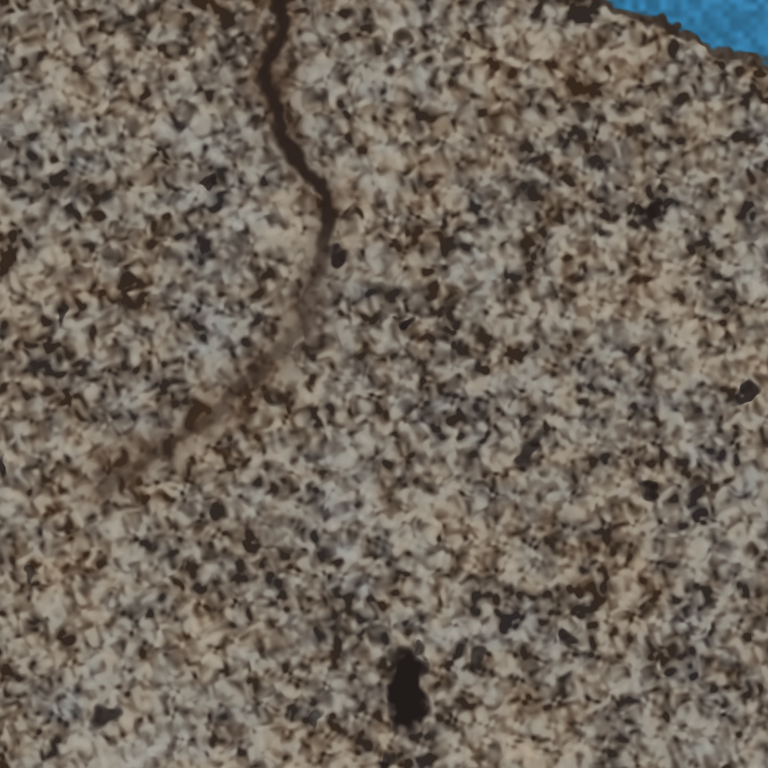
Write a Shadertoy shader that draws this texture.

```glsl
// Thin section of fine speckled stone: layered value noise is mapped to a
// mineral palette, then cut by a brown-stained crack, scattered dark pits
// and a blue resin corner with a ragged dark rim.

#define GRAIN_FREQ 78.0
#define GRAIN_CONTRAST 1.0
#define GRAIN_BIAS 0.53
#define CRACK_WIDTH 0.015
#define STAIN_WIDTH 0.030
#define PIT_COUNT 17
#define PIT_SIZE 0.020
#define RIM_WIDTH 0.011

const vec3 DARK   = vec3(0.20, 0.16, 0.135);
const vec3 BROWN  = vec3(0.32, 0.28, 0.24);
const vec3 TAUPE  = vec3(0.41, 0.36, 0.32);
const vec3 BEIGE  = vec3(0.49, 0.45, 0.40);
const vec3 PALE   = vec3(0.59, 0.56, 0.51);
const vec3 PIT    = vec3(0.13, 0.105, 0.10);
const vec3 STAIN  = vec3(0.29, 0.20, 0.14);
const vec3 RESIN  = vec3(0.20, 0.46, 0.62);

float hash(vec2 p) {
    return fract(sin(dot(p, vec2(127.1, 311.7))) * 43758.5453);
}

float noise(vec2 p) {
    vec2 i = floor(p), f = fract(p);
    f = f * f * (3.0 - 2.0 * f);
    return mix(mix(hash(i), hash(i + vec2(1, 0)), f.x),
               mix(hash(i + vec2(0, 1)), hash(i + vec2(1, 1)), f.x), f.y);
}

vec2 noise2(vec2 p) {
    return vec2(noise(p), noise(p + 57.3)) - 0.5;
}

mat2 rotation(float a) {
    return mat2(cos(a), sin(a), -sin(a), cos(a));
}

float ramp(float a, float b, float x) {
    return clamp((x - a) / (b - a), 0.0, 1.0);
}

// Brightness of the grains, spread around the bias
float grainLevel(vec2 p) {
    vec2 q = p + 0.007 * noise2(p * 60.0);
    float t = 0.90 * (noise(rotation(0.5) * q * GRAIN_FREQ) - 0.5);
    t += 0.75 * (noise(rotation(1.2) * q * GRAIN_FREQ * 1.8 + 13.0) - 0.5);
    t += 0.38 * (noise(rotation(0.9) * p * 23.0 + 31.0) - 0.5);
    t += 0.28 * (noise(rotation(0.3) * p * 6.0 + 71.0) - 0.5);
    return GRAIN_BIAS + GRAIN_CONTRAST * t;
}

vec3 mineralColor(float t) {
    vec3 c = mix(DARK, BROWN, ramp(0.03, 0.22, t));
    c = mix(c, TAUPE, ramp(0.22, 0.39, t));
    c = mix(c, BEIGE, ramp(0.39, 0.58, t));
    c = mix(c, PALE, ramp(0.58, 0.82, t));
    return c + 0.07 * ramp(0.85, 1.25, t);
}

float segmentDistance(vec2 p, vec2 a, vec2 b) {
    vec2 ab = b - a;
    return length(p - a - ab * clamp(dot(p - a, ab) / dot(ab, ab), 0.0, 1.0));
}

// x: crack opening, y: stain around it; the opening fades downwards
vec2 crackMask(vec2 p) {
    vec2 path[8] = vec2[8](
        vec2(0.375, 1.02), vec2(0.347, 0.90), vec2(0.37, 0.82), vec2(0.425, 0.74),
        vec2(0.42, 0.675), vec2(0.39, 0.57), vec2(0.26, 0.445), vec2(0.14, 0.37));
    p += 0.014 * noise2(p * 28.0) + 0.010 * noise2(p * 85.0);
    float nearest = 1.0;
    for (int i = 0; i < 7; i++)
        nearest = min(nearest, segmentDistance(p, path[i], path[i + 1]));
    float strength = mix(0.35, 0.95, smoothstep(0.62, 0.74, p.y));
    float opening = strength * (1.0 - smoothstep(0.25, 1.0, nearest / CRACK_WIDTH));
    float spread = nearest / STAIN_WIDTH;
    return vec2(opening, exp(-spread * spread));
}

// Scattered ragged pits, mostly small, and one large upright one
float pitMask(vec2 p) {
    p += 0.016 * noise2(p * 45.0) + 0.012 * noise2(p * 95.0);
    float mask = 1.0 - smoothstep(0.75, 1.2, length((p - vec2(0.53, 0.10)) / vec2(0.024, 0.055)));
    for (int i = 0; i < PIT_COUNT; i++) {
        float id = float(i) + 1.0;
        vec2 center = vec2(hash(vec2(id, 2.7)), hash(vec2(id, 8.1)));
        float size = PIT_SIZE * mix(0.45, 1.0, pow(hash(vec2(id, 4.4)), 2.0));
        vec2 d = rotation(6.28 * hash(vec2(id, 6.2))) * (p - center);
        float r = length(d * vec2(0.8, 1.3)) / size;
        float depth = mix(0.6, 0.95, hash(vec2(id, 9.5)));
        mask = max(mask, depth * (1.0 - smoothstep(0.6, 1.2, r)));
    }
    return mask;
}

void mainImage(out vec4 fragColor, in vec2 fragCoord) {
    vec2 p = fragCoord / iResolution.xy;

    // Speckled ground with a patchy warm and cool tint
    vec3 col = mineralColor(grainLevel(p));
    float warmth = noise(p * 42.0 + 5.0) + noise(p * 11.0 + 90.0) - 1.0;
    col += warmth * vec3(0.030, 0.0, -0.030);

    // Crack and pits
    vec2 crack = crackMask(p);
    col = mix(col, STAIN, 0.40 * crack.y);
    col = mix(col, mix(PIT, STAIN, 0.25), crack.x);
    col = mix(col, PIT, pitMask(p));

    // Resin corner: positive distance lies inside the resin
    float edge = dot(p - vec2(0.795, 1.0), normalize(vec2(0.44, 1.0)));
    edge += 0.020 * (noise(p * 30.0) - 0.5) + 0.014 * (noise(p * 95.0) - 0.5);
    float rim = 1.0 - smoothstep(0.2, 1.0, abs(edge + 0.004) / RIM_WIDTH);
    vec3 resin = RESIN * (0.85 + 0.3 * noise(p * 110.0));
    col = mix(col, resin, smoothstep(-0.003, 0.004, edge));
    col = mix(col, DARK, 0.75 * rim);

    fragColor = vec4(col, 1.0);
}
```
